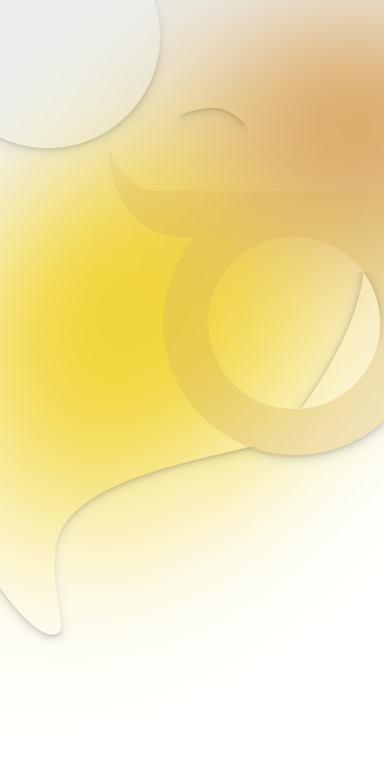
Give the GLSL for this background, as a WebGL 1 fragment shader.

```glsl
precision highp float;
// Soft yellow and orange glows under translucent discs, a ring and curved paper edges.
uniform vec2 u_resolution;

// Smooth step across an edge, about one pixel wide.
float edge(float d) {
  float w = 1.0 / u_resolution.x;
  return smoothstep(-w, w, d);
}

// Thin drop shadow on the positive side of an edge.
float dropShadow(float d, float fade) {
  return edge(d) * exp(-max(d, 0.0) / fade);
}

// Glow that falls off from its centre, given a scaled offset.
float glow(vec2 offset, float power) {
  return exp(-pow(length(offset) + 0.0001, power));
}

vec2 cubic(vec2 a, vec2 b, vec2 c, vec2 d, float t) {
  float s = 1.0 - t;
  return s * s * s * a + 3.0 * s * t * (s * b + t * c) + t * t * t * d;
}

// Signed distance to a cubic curve (x) and how far its normal faces down (y).
vec2 curveEdge(vec2 p, vec2 a, vec2 b, vec2 c, vec2 d) {
  vec2 best = vec2(9.0, 0.0);
  vec2 start = a;
  for (int i = 1; i <= 24; i++) {
    vec2 end = cubic(a, b, c, d, float(i) / 24.0);
    vec2 along = end - start;
    vec2 normal = normalize(vec2(along.y, -along.x));
    vec2 rel = p - start;
    float t = clamp(dot(rel, along) / dot(along, along), 0.0, 1.0);
    float dist = length(rel - along * t);
    if (dist < abs(best.x)) {
      best = vec2(dot(rel, normal) < 0.0 ? -dist : dist, normal.y);
    }
    start = end;
  }
  return best;
}

vec2 nearest(vec2 a, vec2 b) {
  return abs(a.x) < abs(b.x) ? a : b;
}

void main() {
  // Width is 1, height is 2, and y runs down from the top.
  vec2 uv = gl_FragCoord.xy / u_resolution;
  vec2 p = vec2(uv.x, 2.0 - 2.0 * uv.y);

  // Cool grey to white base with yellow and orange glows
  vec3 color = mix(vec3(0.925, 0.93, 0.93), vec3(1.0, 1.0, 0.995), smoothstep(0.0, 1.1, p.y));
  vec2 q = p - vec2(0.34, 0.81);
  q.y += 0.3 * q.x;
  q /= vec2(q.x < 0.0 ? 0.5 : 0.6, q.y < 0.0 ? 0.47 : 0.58);
  color = mix(color, vec3(0.95, 0.84, 0.24), glow(q, 2.6));
  color = mix(color, vec3(0.86, 0.67, 0.42), 0.95 * glow((p - vec2(0.93, 0.34)) / vec2(0.42, 0.33), 2.2));

  // Upper left disc
  vec2 discOffset = p - vec2(0.125, 0.094);
  float disc = length(discOffset) - 0.292;
  color = mix(color, vec3(0.94, 0.945, 0.94), 0.3 * edge(-disc));
  float discDown = 0.35 + 0.65 * smoothstep(-0.1, 0.2, discOffset.y);
  color *= 1.0 - 0.17 * discDown * dropShadow(disc, 0.009);

  // Sweeping lower edge with a rounded tail
  vec2 sweep = curveEdge(p, vec2(0.651, 1.164), vec2(0.417, 1.219), vec2(0.135, 1.276), vec2(0.143, 1.458));
  vec2 tail = curveEdge(p, vec2(0.143, 1.458), vec2(0.135, 1.557), vec2(0.182, 1.646), vec2(0.146, 1.651));
  vec2 tip = curveEdge(p, vec2(0.146, 1.651), vec2(0.109, 1.667), vec2(0.039, 1.589), vec2(-0.01, 1.516));
  vec2 sheet = nearest(sweep, nearest(tail, tip));
  float lift = dropShadow(sheet.x, 0.2) * (1.0 - smoothstep(0.45, 0.64, p.x));
  color = mix(color, vec3(1.0), 0.25 * lift);
  color *= 1.0 - (0.08 + 0.14 * max(sheet.y, 0.0)) * dropShadow(sheet.x, 0.009);

  // Ring and the band that flows into it from a curled left end
  float outer = length(p - vec2(0.769, 0.841)) - 0.344;
  float inner = length(p - vec2(0.766, 0.841)) - 0.224;
  float ring = edge(-outer) * edge(inner);
  float curl = clamp((0.469 - p.x) / 0.185, 0.0, 1.0);
  float bandTop = 0.497 - 0.107 * pow(clamp((0.417 - p.x) / 0.133, 0.0, 1.0), 2.5);
  float bandBottom = 0.39 + 0.227 * sqrt(1.0 - curl * curl);
  float band = edge(p.y - bandTop) * edge(bandBottom - p.y) * edge(p.x - 0.284);
  band *= mix(0.6, 1.0, smoothstep(0.42, 0.6, p.y));
  color *= 1.0 - 0.22 * dropShadow(outer, 0.011) * smoothstep(0.62, 0.69, p.x) * smoothstep(0.95, 1.15, p.y);
  color = mix(color, vec3(0.85, 0.71, 0.36), 0.35 * max(ring, band));

  // Pale leaf inside the ring
  float t = clamp((p.y - 0.708) / 0.354, 0.0, 1.0);
  float leaf = p.x - 0.945 + 0.159 * pow(t, 1.6);
  float leafSpan = edge(p.y - 0.708) * edge(1.062 - p.y);
  float inside = edge(-inner) * leafSpan;
  color = mix(color, vec3(0.98, 0.94, 0.78), 0.35 * inside * edge(leaf));
  color *= 1.0 - 0.15 * inside * dropShadow(-leaf, 0.009);
  float rim = leafSpan * edge(p.x - 0.94) * (1.0 - smoothstep(0.8, 0.95, p.y));
  color *= 1.0 - 0.13 * rim * dropShadow(inner, 0.008);

  // Small arched crease
  float bend = (p.x - 0.555) / 0.0885;
  float crease = p.y - 0.281 - (bend < 0.0 ? 0.021 : 0.049) * bend * bend;
  float creaseSpan = smoothstep(0.46, 0.48, p.x) * (1.0 - smoothstep(0.625, 0.65, p.x));
  color *= 1.0 - 0.18 * creaseSpan * dropShadow(crease, 0.01);

  gl_FragColor = vec4(color, 1.0);
}
```
